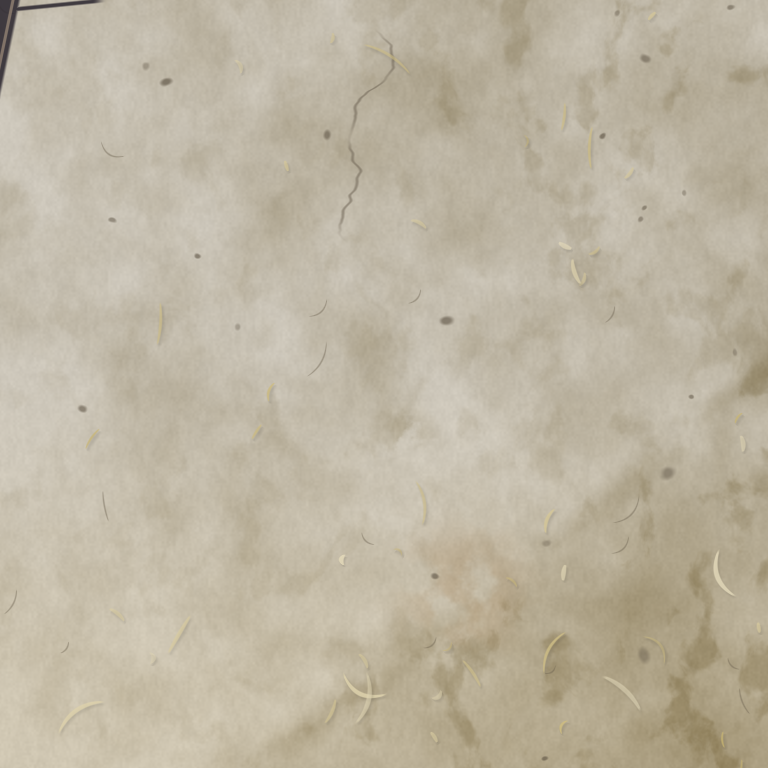
Write a Shadertoy shader that draws this texture.

```glsl
// Worn, dusty concrete floor with olive grime, a diagonal seam and scattered straw.

vec2 hash2(vec2 p) {
    vec3 q = fract(p.xyx * vec3(.1031, .1030, .0973));
    q += dot(q, q.yzx + 33.33);
    return fract((q.xx + q.yz) * q.zy);
}

float noise(vec2 p) {
    vec2 i = floor(p), f = fract(p);
    f = f * f * (3. - 2. * f);
    return mix(mix(hash2(i).x, hash2(i + vec2(1, 0)).x, f.x),
               mix(hash2(i + vec2(0, 1)).x, hash2(i + 1.).x, f.x), f.y);
}

float fbm(vec2 p) {
    float sum = 0., weight = .5;
    for (int i = 0; i < 5; i++) {
        sum += weight * noise(p);
        p = mat2(1.6, 1.2, -1.2, 1.6) * p + 17.3;
        weight *= .5;
    }
    return sum / .97;
}

// Coverage of a bent, tapering fibre centred on the origin
float fibre(vec2 p, float angle, float halfLength, float width, float bend, float soft) {
    float c = cos(angle), s = sin(angle);
    p = vec2(c * p.x + s * p.y, c * p.y - s * p.x);
    float along = p.x / halfLength;
    p.y += bend * halfLength * (along * along - .4);
    float taper = width * (1. - .6 * along * along);
    return smoothstep(taper + soft, taper - soft, abs(p.y))
         * smoothstep(1.05, .85, abs(along));
}

void mainImage(out vec4 fragColor, in vec2 fragCoord) {
    vec2 uv = fragCoord / iResolution.xy;
    float soft = max(.0012, .75 / iResolution.y);
    vec2 warp = vec2(fbm(uv * 9. + 40.), fbm(uv * 9. + 70.)) - .5;
    vec2 p = uv + .05 * warp;

    // Broad grime: heavier to the right and below the seam
    float seam = (p.y - .53 - .8 * (p.x - 1.)) / 1.28;
    float below = smoothstep(.03, -.05, seam);
    float corner = smoothstep(.45, 0., length(p - vec2(.87, .95)));
    float grime = .04 + .22 * smoothstep(0., .9, uv.x) + .17 * below + .16 * corner;
    grime += .75 * (fbm(p * 5. + 3.) - .5) + .45 * (fbm(p * 19. + 8.) - .5);

    // Small smudges and the dark, broken seam
    float dirty = .25 + .5 * below + .4 * corner + .25 * uv.x;
    grime += .4 * dirty * smoothstep(.56, .76, fbm(p * vec2(25, 20) + 31.));
    grime += .28 * smoothstep(.035, 0., abs(seam + .008)) * smoothstep(.3, .65, fbm(uv * 14.));
    grime += .3 * smoothstep(.07, .01, length((p - vec2(.52, .435)) * vec2(1, 1.6)))
           * smoothstep(.4, .6, fbm(uv * 32. + 5.));
    grime = clamp(grime, -.08, 1.05);

    vec3 color = mix(vec3(.79, .765, .712), vec3(.575, .525, .405), grime);
    color *= mix(vec3(1), vec3(1.01, .995, .95), smoothstep(.6, 0., uv.y));

    // Rusty, yellowed patch under the straw cluster
    float stain = smoothstep(.13, .02, length(p - vec2(.61, .23)));
    color = mix(color, vec3(.66, .55, .40), .4 * stain * smoothstep(.35, .65, fbm(uv * 24.)));

    // Fine fibrous grain
    color += .022 * (noise(uv * vec2(260, 110)) - .5) + .022 * (noise(uv * 330.) - .5);
    color += .03 * (fbm(uv * vec2(75, 45)) - .5);

    // Irregular dark specks
    for (int i = 0; i < 22; i++) {
        vec2 center = hash2(vec2(i, 11)), shape = hash2(vec2(i, 23));
        float radius = mix(.004, .013, shape.x * shape.x);
        float d = length((uv + .035 * warp - center) * vec2(1, .7 + .7 * shape.y));
        float speck = smoothstep(radius * 1.25, radius * .4, d);
        color = mix(color, vec3(.37, .33, .27), speck * (.3 + .4 * shape.y));
    }

    // Hairline crack and stray dark hairs
    float crack = abs(uv.x - .475 - .06 * (uv.y - .8) - .09 * (fbm(vec2(uv.y * 13., 4)) - .5));
    crack = smoothstep(.0025 + soft, 0., crack) * smoothstep(.68, .72, uv.y)
          * smoothstep(.97, .93, uv.y) * smoothstep(.42, .6, noise(uv * 17.));
    color = mix(color, vec3(.43, .39, .33), .55 * crack);
    for (int i = 0; i < 16; i++) {
        vec2 center = hash2(vec2(i, 41)), shape = hash2(vec2(i, 47));
        float hair = fibre(uv - center, .6 + 2. * shape.x, .008 + .018 * shape.y,
                           .001, shape.x - .5, soft);
        color = mix(color, vec3(.42, .38, .31), .45 * hair);
    }

    // Straw: one loose cluster, the rest scattered mostly to the right
    for (int i = 0; i < 46; i++) {
        vec2 center = hash2(vec2(i, 61)), shape = hash2(vec2(i, 67)), tone = hash2(vec2(i, 73));
        if (i < 14) center = vec2(.58, .19) + (center - .5) * vec2(.32, .3);
        else center.x = pow(center.x, .65);
        float halfLength = mix(.007, .036, shape.x * shape.x);
        float straw = fibre(uv - center, .5 + 2.2 * shape.y, halfLength,
                            .0012 + .002 * tone.x, 1.1 * (tone.y - .5), soft);
        float shadow = fibre(uv - center + vec2(-.002, .003), .5 + 2.2 * shape.y, halfLength,
                             .003, 1.1 * (tone.y - .5), .003);
        color = mix(color, color * .85, .6 * shadow);
        color = mix(color, mix(vec3(.78, .70, .42), vec3(.89, .85, .73), tone.x),
                    straw * (.45 + .45 * tone.y));
    }

    // Dark metal edge in the upper left corner
    float post = uv.x - .025 * (uv.y - .88) / .12;
    float rim = abs(uv.y - .986 - .1 * uv.x);
    float edge = max(smoothstep(.003, -.002, post),
                     smoothstep(.004, .001, rim) * smoothstep(.14, .12, uv.x));
    color = mix(color, vec3(.19, .17, .20), .9 * edge);
    color = mix(color, vec3(.62, .55, .48), .7 * smoothstep(.003, .001, abs(post + .008)));

    fragColor = vec4(color, 1);
}
```
